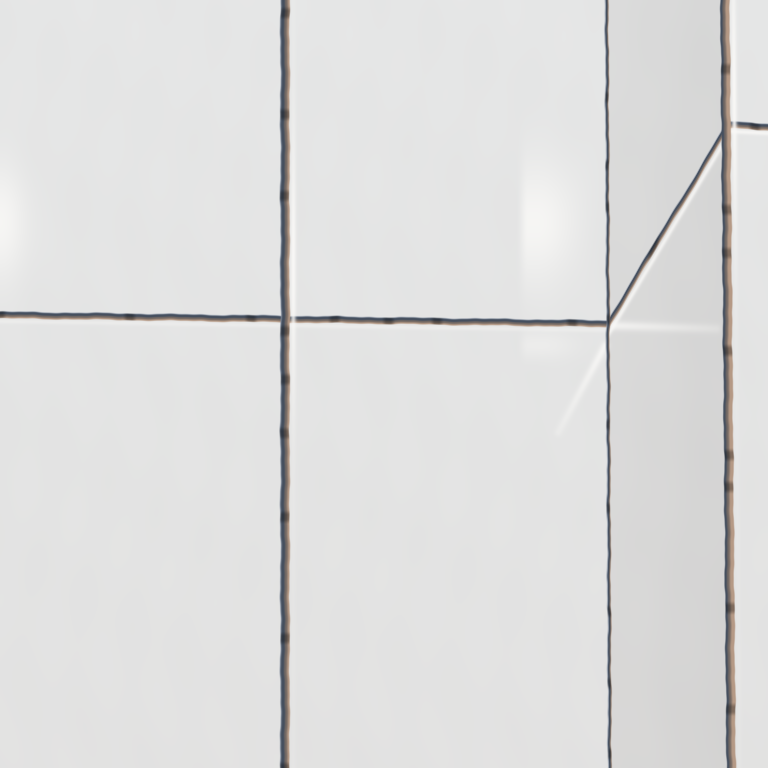
This texture is drawn by a WebGL 1 fragment shader. Its source:

```glsl
precision highp float;
uniform vec2 u_resolution;

#define GLAZE vec3(0.892, 0.893, 0.892)
#define SHADED_GLAZE vec3(0.852, 0.851, 0.849)
#define GLINT vec3(0.975, 0.972, 0.965)
#define COOL_EDGE vec3(0.53, 0.57, 0.63)
#define GROUT_DARK vec3(0.27, 0.31, 0.37)
#define GROUT_MID vec3(0.45, 0.41, 0.39)
#define WARM_EDGE vec3(0.71, 0.60, 0.52)
#define FOLD_LEFT 0.792
#define FOLD_RIGHT 0.948
#define ROW_HALF_WIDTH 0.0044
#define WOBBLE 0.0005
#define WEAR 0.30

float hash(float n) {
    return fract(sin(n * 127.1) * 4375.85);
}

float bell(float x) {
    return exp(-x * x);
}

// Distance to scattered chips along a joint
float cellular(float s) {
    float cell = floor(s);
    float nearest = 1.0;
    for (int i = -1; i <= 1; i++) {
        float c = cell + float(i);
        nearest = min(nearest, abs(s - c - hash(c)));
    }
    return nearest;
}

float wobble(float s) {
    return WOBBLE * (sin(s * 61.0) + 0.6 * sin(s * 143.0 + 1.7) + 0.3 * sin(s * 317.0));
}

// Vertical joints crowd together toward the recessed corner
float columnX(float k, float y) {
    return 0.371 + 0.421 * k - 0.1325 * k * (k - 1.0) + 0.004 * k * (0.5 - y);
}

// The horizontal joint climbs across the recessed strip
float rowSlope(float x) {
    return x < FOLD_LEFT ? -0.0145 : (x < FOLD_RIGHT ? 1.66 : -0.05);
}

float rowY(float x) {
    float climb = clamp(x, FOLD_LEFT, FOLD_RIGHT) - FOLD_LEFT;
    return 0.590 - 0.0145 * min(x, FOLD_LEFT) + 1.66 * climb
         - 0.05 * max(x - FOLD_RIGHT, 0.0);
}

// Cool-to-warm cross section of the grout
vec3 groutColor(float t, float s) {
    vec3 c = mix(COOL_EDGE, GROUT_DARK, smoothstep(-1.1, -0.5, t));
    c = mix(c, GROUT_MID, smoothstep(-0.35, 0.25, t));
    c = mix(c, WARM_EDGE, smoothstep(0.2, 0.9, t));
    float chip = 1.0 - smoothstep(0.02, 0.09, cellular(s * 9.0));
    return c * (1.0 - WEAR * chip);
}

vec3 drawJoint(vec3 color, float d, float s, float halfWidth, float bias, float px) {
    d += wobble(s);
    float soft = max(px, 0.0013);
    float mask = 1.0 - smoothstep(halfWidth - soft, halfWidth + soft, abs(d));
    return mix(color, groutColor(d / halfWidth + bias, s), mask);
}

// Soft reflection that fades from a to b
float streak(vec2 p, vec2 a, vec2 b, float width) {
    vec2 ab = b - a;
    float h = clamp(dot(p - a, ab) / dot(ab, ab), 0.0, 1.0);
    return bell(length(p - a - ab * h) / width) * (1.0 - 0.65 * h);
}

void main() {
    vec2 p = gl_FragCoord.xy / u_resolution;
    float px = 1.0 / min(u_resolution.x, u_resolution.y);

    // Glazed faces and recessed strip
    float x1 = columnX(1.0, p.y);
    float x2 = columnX(2.0, p.y);
    float strip = smoothstep(x1 - px, x1 + px, p.x) * (1.0 - smoothstep(x2 - px, x2 + px, p.x));
    vec3 color = mix(GLAZE, SHADED_GLAZE, strip);
    color += vec3(0.012, 0.016, 0.018) * (p.y - 0.45);
    color -= strip * 0.018 * smoothstep(x1, x2, p.x);
    color += 0.0015 * (sin(p.x * 90.0 + 2.0 * sin(p.y * 11.0)) + sin(p.y * 37.0 + p.x * 23.0));

    // Window reflections
    float patchX = smoothstep(0.672, 0.688, p.x) * (1.0 - smoothstep(0.70, 0.785, p.x));
    float windowGlow = patchX * (0.85 * bell((p.y - 0.71) / 0.075) + 0.4 * bell((p.y - 0.55) / 0.018));
    float sideGlow = 0.85 * bell(p.x / 0.035) * bell((p.y - 0.71) / 0.075);
    color = mix(color, GLINT, max(windowGlow, sideGlow));
    color = mix(color, GLINT, 0.75 * streak(p, vec2(0.80, 0.576), vec2(0.933, 0.572), 0.006));
    color = mix(color, GLINT, 0.85 * streak(p, vec2(0.788, 0.55), vec2(0.727, 0.437), 0.005));

    // Horizontal joint and its beveled lower lip
    float slope = rowSlope(p.x);
    float d = (rowY(p.x) - p.y) / sqrt(1.0 + slope * slope);
    float climbing = step(1.0, slope);
    float rowWidth = mix(ROW_HALF_WIDTH, 0.0032, climbing);
    float lip = bell((d - rowWidth - 0.004) / 0.003);
    color = mix(color, GLINT, lip * mix(0.35, 0.8, step(FOLD_LEFT, p.x)));
    color = drawJoint(color, d, p.x, rowWidth, 0.0, px);

    // Vertical joints with a lit right-hand bevel
    for (int i = 0; i < 3; i++) {
        float k = float(i);
        float outer = abs(k - 1.0);
        float across = p.x - columnX(k, p.y);
        float halfWidth = mix(0.0024, 0.0060, outer);
        float lit = outer * (0.12 + 0.8 * bell((p.y - 0.66 - 0.11 * k) / 0.17));
        color = mix(color, GLINT, lit * bell((across - halfWidth - 0.005) / 0.0035));
        color = drawJoint(color, across, p.y + k * 3.7, halfWidth, 0.35 * k * (1.5 * k - 2.4), px);
    }

    gl_FragColor = vec4(clamp(color, 0.0, 1.0), 1.0);
}
```
